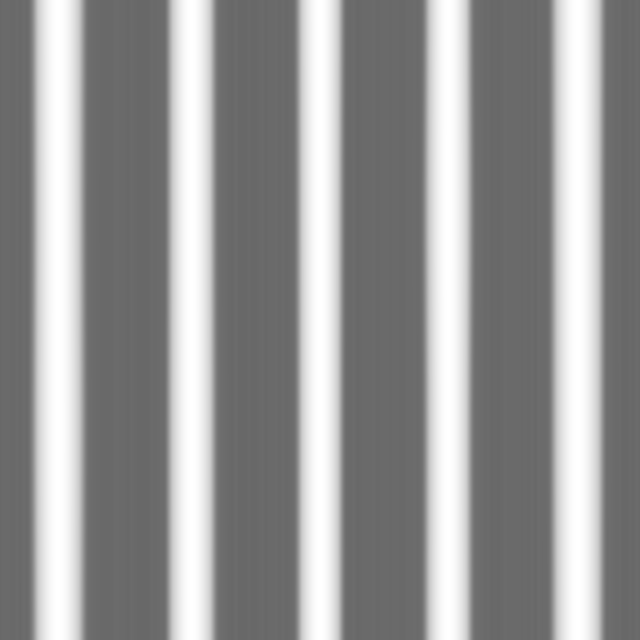
Give the GLSL for this pattern, as a WebGL 2 fragment shader.

```glsl
#version 300 es
precision highp float;
// Five soft white vertical bars on mid grey, with faint halos and column banding.

uniform vec2 u_resolution;
out vec4 fragColor;

float hash(float n) {
    n = fract(n * 0.1031);
    n *= n + 33.33;
    return fract(n * (n + n));
}

// Smooth value noise along one axis
float noise(float x) {
    float i = floor(x);
    return mix(hash(i), hash(i + 1.0), smoothstep(0.0, 1.0, x - i));
}

void main() {
    vec2 uv = gl_FragCoord.xy / u_resolution;

    // Bar index, -2 to 2, counted from the middle
    float k = clamp(floor(uv.x * 5.0), 0.0, 4.0) - 2.0;

    // The outer bars sit slightly farther out and are a little wider
    float center = 0.5 + 0.2 * k + 0.0007 * k * k * k - 0.00019 * k * k * k * k;
    float halfWidth = 0.0328 + 0.0011 * k * k;

    // Very slight drift of the edges along the height
    halfWidth += 0.001 * (noise(uv.y * 3.0 + 17.0 * (k + 3.0)) - 0.5);
    float offset = uv.x - center;
    float r = abs(offset) / halfWidth;

    // Grey ground with a weak halo that differs on each side of each bar
    float side = hash(2.0 * (k + 5.0) + step(0.0, offset));
    float ground = 0.413 + (0.03 + 0.03 * side) * exp(-4.0 * max(r - 1.0, 0.0));

    // Domed white bar with a steeper shoulder
    float dome = 1.0 - 0.28 * r * r;
    float shade = mix(dome, ground, smoothstep(0.82, 1.3, r));

    // Faint vertical banding, absent from the bright core
    float banding = noise(uv.x * 190.0) - 0.5;
    shade += 0.014 * banding * smoothstep(0.3, 1.0, r);

    fragColor = vec4(vec3(shade), 1.0);
}
```
